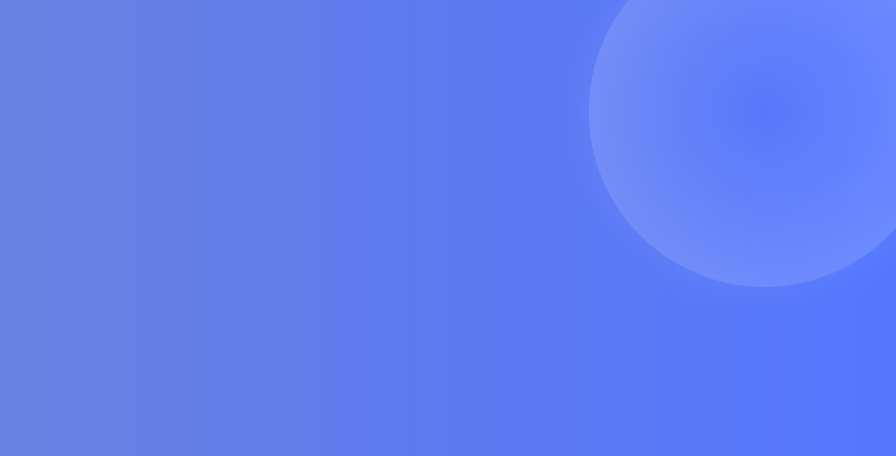
Write a Shadertoy shader that draws this background.

```glsl
// A soft blue horizontal gradient with a translucent glowing disc at the upper right.

const vec3 DUSTY_BLUE = vec3(0.408, 0.502, 0.878);
const vec3 VIVID_BLUE = vec3(0.325, 0.463, 1.0);
const vec3 WHITE = vec3(1.0);

// Horizontal blend between two colours, t running from 0 to 1.
vec3 backdrop(float t, vec3 leftColor, vec3 rightColor) {
    return mix(leftColor, rightColor, clamp(t, 0.0, 1.0));
}

// Opacity of a disc that is clear at its centre and brightest at its rim.
float discOpacity(float dist, float radius, float rimOpacity, float blur) {
    float inside = 1.0 - smoothstep(-blur, blur, dist - radius);
    return inside * rimOpacity * clamp(dist / radius, 0.0, 1.0);
}

// Opacity of a halo that fades away outside the rim.
float haloOpacity(float dist, float radius, float width, float strength) {
    float outside = max(dist - radius, 0.0) / width;
    return strength * exp(-outside * outside * 2.0);
}

void mainImage(out vec4 fragColor, in vec2 fragCoord) {
    // Canvas height is one unit.
    vec2 p = fragCoord / iResolution.y;
    float aspect = iResolution.x / iResolution.y;
    float pixel = 1.0 / iResolution.y;

    vec3 color = backdrop(p.x / aspect, DUSTY_BLUE, VIVID_BLUE);

    // Disc, partly cut off by the top and right edges.
    vec2 center = vec2(aspect * 0.853, 0.756);
    float radius = 0.385;
    float dist = length(p - center);

    float disc = discOpacity(dist, radius, 0.15, 0.75 * pixel);
    float halo = haloOpacity(dist, radius, 0.05, 0.03);
    halo *= smoothstep(radius - pixel, radius + pixel, dist);

    color = mix(color, WHITE, disc + halo);
    fragColor = vec4(color, 1.0);
}
```
